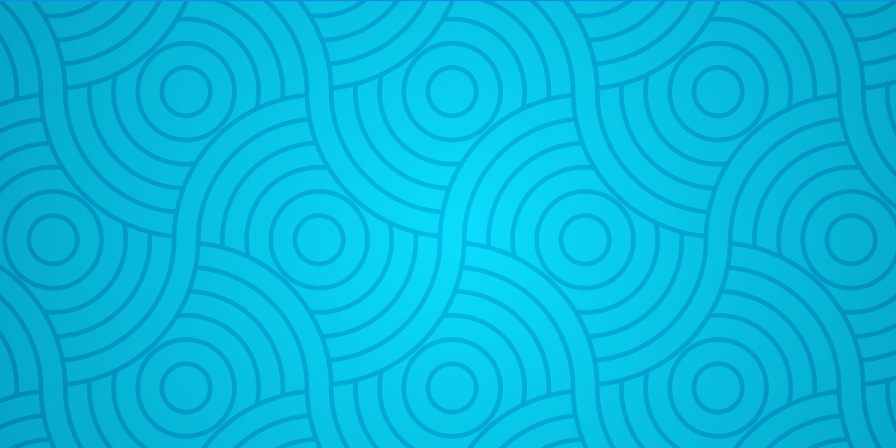
Write a WebGL 1 fragment shader that draws this pattern.

```glsl
precision highp float;

// Interlocking ring waves: concentric circles on a staggered grid, where each
// grid cell lays one quarter disc over the rings of the opposite corner.
// Vertical band ends overlap sideways, and a radial gradient tints everything.

uniform vec2 u_resolution;

// Lengths are in canvas heights.
const vec2 CELL = vec2(0.2969, 0.3307);     // half of the repeat, across and up
const vec2 ORIGIN = vec2(0.1185, 0.4648);   // one ring centre
const float SPACING = CELL.x * 2.0 / 11.0;  // makes neighbouring bands join
const float DISC_RADIUS = SPACING * 6.0;
const float LINE_WIDTH = 0.0104;
const float SEAM_WIDTH = 0.0026;
const float SEAM_STRENGTH = 0.12;
const float TOP_EDGE_WIDTH = 0.0026;

const vec2 GLOW_CENTRE = vec2(1.03, 0.48);
const float GLOW_RADIUS = 1.12;
const vec3 FILL_BRIGHT = vec3(0.04, 0.87, 0.99);
const vec3 FILL_DARK = vec3(0.02, 0.65, 0.78);
const vec3 LINE_BRIGHT = vec3(0.00, 0.74, 0.91);
const vec3 LINE_DARK = vec3(0.00, 0.53, 0.70);
const vec3 TOP_EDGE_COLOR = vec3(0.08, 0.55, 0.90);

// Distance to the ring centre in a grid column, on the lower or upper edge
// of a cell row: centres are the nodes whose column and row sum is even.
float centreDistance(vec2 p, float column, float row) {
    vec2 node = vec2(column, row + mod(column + row, 2.0));
    return length(p - ORIGIN - node * CELL);
}

// Coverage of the concentric lines at a distance from their centre.
float rings(float dist, float aa) {
    float ring = max(1.0, floor(dist / SPACING + 0.5));
    float offset = abs(dist - ring * SPACING);
    return 1.0 - smoothstep(-aa, aa, offset - 0.5 * LINE_WIDTH);
}

// Lays an opaque ringed disc over the lines beneath it.
float layDisc(float below, float dist, float aa) {
    float cover = 1.0 - smoothstep(-aa, aa, dist - DISC_RADIUS - 0.5 * LINE_WIDTH);
    return mix(below, rings(min(dist, DISC_RADIUS), aa), cover);
}

// Coverage of the outermost band of a disc.
float outerBand(float dist) {
    return step(DISC_RADIUS - SPACING, dist) * step(dist, DISC_RADIUS);
}

void main() {
    vec2 p = gl_FragCoord.xy / u_resolution.y;
    float aa = 0.75 / u_resolution.y;

    vec2 grid = (p - ORIGIN) / CELL;
    vec2 cell = floor(grid);

    // Cell rows alternate between discs centred on their right and left edges.
    float onRight = 1.0 - mod(cell.y, 2.0);
    float column = cell.x + onRight;
    float beside = column + 2.0 * onRight - 1.0;
    float opposite = cell.x + 1.0 - onRight;

    float underDist = centreDistance(p, opposite, cell.y);
    float discDist = centreDistance(p, column, cell.y);
    float besideDist = centreDistance(p, beside, cell.y);

    // Stack from back to front.
    float line = rings(underDist, aa);
    line = layDisc(line, discDist, aa);
    line = layDisc(line, besideDist, aa);

    // Faint seams where bands join between rows.
    float rowDist = abs(grid.y - floor(grid.y + 0.5)) * CELL.y;
    float seam = 1.0 - smoothstep(-aa, aa, rowDist - 0.5 * SEAM_WIDTH);
    seam *= max(outerBand(discDist), outerBand(besideDist));
    line = max(line, seam * SEAM_STRENGTH);

    // Radial tint and thin top edge.
    float shade = clamp(distance(p, GLOW_CENTRE) / GLOW_RADIUS, 0.0, 1.0);
    vec3 fill = mix(FILL_BRIGHT, FILL_DARK, shade);
    vec3 ink = mix(LINE_BRIGHT, LINE_DARK, shade);
    vec3 color = mix(fill, ink, line);
    float topEdge = smoothstep(-aa, aa, p.y - 1.0 + TOP_EDGE_WIDTH);
    gl_FragColor = vec4(mix(color, TOP_EDGE_COLOR, topEdge), 1.0);
}
```
